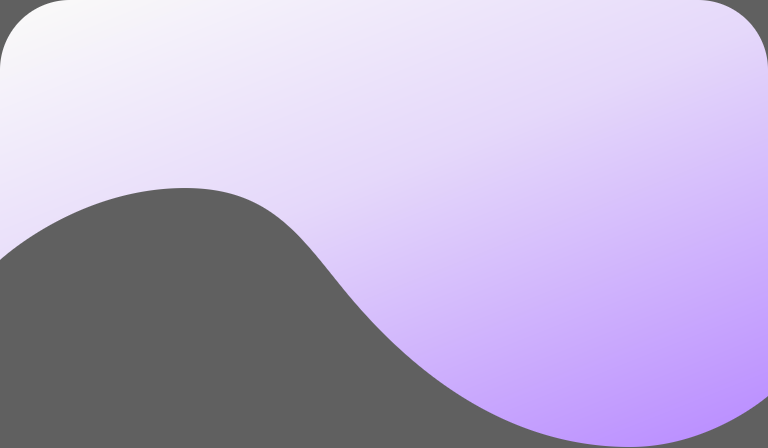
Give the GLSL for this background, as a Shadertoy shader.

```glsl
// A rounded lilac gradient panel cut by a smooth wave over flat dark grey.
#define GREY vec3(0.378)
#define PALE vec3(0.980, 0.980, 0.978)
#define LILAC vec3(0.898, 0.847, 0.980)
#define VIOLET vec3(0.737, 0.570, 1.000)
#define CORNER_RADIUS 0.091
#define GRADIENT_DIR vec2(0.371, 0.928)
#define GRADIENT_STOPS vec3(0.015, 0.397, 0.860)

// Lengths are fractions of the canvas width.

vec2 bezier(vec2 a, vec2 b, vec2 c, vec2 d, float t) {
    float s = 1.0 - t;
    return s * s * s * a + 3.0 * s * s * t * b + 3.0 * s * t * t * c + t * t * t * d;
}

vec2 bezierTangent(vec2 a, vec2 b, vec2 c, vec2 d, float t) {
    float s = 1.0 - t;
    return s * s * (b - a) + 2.0 * s * t * (c - b) + t * t * (d - c);
}

// Approximate distance above a curve that always advances in x
float aboveCurve(vec2 p, vec2 a, vec2 b, vec2 c, vec2 d) {
    float low = 0.0, high = 1.0;
    for (int i = 0; i < 18; i++) {
        float middle = 0.5 * (low + high);
        if (bezier(a, b, c, d, middle).x < p.x) low = middle;
        else high = middle;
    }
    float t = 0.5 * (low + high);
    vec2 tangent = bezierTangent(a, b, c, d, t);
    return (p.y - bezier(a, b, c, d, t).y) * tangent.x / max(length(tangent), 1e-6);
}

// The wave: rise to a crest, fall through an inflection, dip, rise again
float aboveWave(vec2 p) {
    vec2 left = vec2(0.0, 0.2448);
    vec2 crest = vec2(0.2409, 0.3385);
    vec2 inflection = vec2(0.4492, 0.2044);
    vec2 trough = vec2(0.8203, 0.0013);
    vec2 right = vec2(1.0, 0.0677);
    if (p.x < crest.x)
        return aboveCurve(p, left, left, vec2(0.1003, crest.y), crest);
    if (p.x < inflection.x)
        return aboveCurve(p, crest, vec2(0.3516, crest.y), vec2(0.3906, 0.2760), inflection);
    if (p.x < trough.x)
        return aboveCurve(p, inflection, vec2(0.5339, 0.1016), vec2(0.6576, trough.y), trough);
    return aboveCurve(p, trough, vec2(0.9245, trough.y), right, right);
}

// Signed distance to the panel's sides, top and rounded upper corners
float panelDistance(vec2 p, float height) {
    vec2 q = vec2(abs(p.x - 0.5) - 0.5, p.y - height) + CORNER_RADIUS;
    return length(max(q, 0.0)) + min(max(q.x, q.y), 0.0) - CORNER_RADIUS;
}

vec3 panelColor(float along) {
    vec3 stops = GRADIENT_STOPS;
    float first = clamp((along - stops.x) / (stops.y - stops.x), 0.0, 1.0);
    float second = clamp((along - stops.y) / (stops.z - stops.y), 0.0, 1.0);
    return mix(mix(PALE, LILAC, first), VIOLET, second);
}

void mainImage(out vec4 fragColor, in vec2 fragCoord) {
    vec2 p = fragCoord / iResolution.x;
    float height = iResolution.y / iResolution.x;
    float pixel = 1.0 / iResolution.x;

    // Gradient measured from the upper left corner
    vec3 panel = panelColor(dot(vec2(p.x, height - p.y), GRADIENT_DIR));

    // Panel minus the area below the wave, with one-pixel soft edges
    float edge = max(panelDistance(p, height), -aboveWave(p));
    float coverage = clamp(0.5 - edge / pixel, 0.0, 1.0);
    fragColor = vec4(mix(GREY, panel, coverage), 1.0);
}
```
